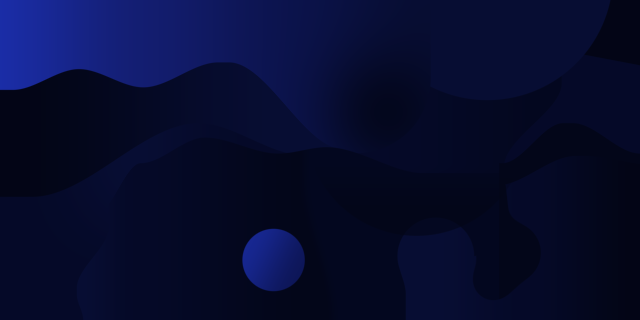
Reproduce this background procedurally as a WebGL 2 fragment shader.

```glsl
#version 300 es
precision highp float;
// Midnight-blue layered waves with a bright corner glow, large soft discs and a small moon.

#define EDGE (0.8 / u_resolution.y)
#define GLOW_BLUE vec3(0.105, 0.18, 0.67)
#define MID_BLUE vec3(0.075, 0.115, 0.44)
#define DEEP_BLUE vec3(0.045, 0.075, 0.30)
#define DUSK vec3(0.028, 0.052, 0.20)
#define NAVY vec3(0.019, 0.036, 0.155)
#define INK vec3(0.013, 0.028, 0.12)
#define ABYSS vec3(0.010, 0.020, 0.085)
#define MOON vec3(0.855, 0.1875, 0.0975)

uniform vec2 u_resolution;
out vec4 fragColor;

// Antialiased coverage, full where the distance is negative
float cover(float d) {
    return 1.0 - smoothstep(-EDGE, EDGE, d);
}

float disc(vec2 p, vec2 center, float radius) {
    return length(p - center) - radius;
}

float capsule(vec2 p, vec2 a, vec2 b, float radius) {
    vec2 ab = b - a;
    float t = clamp(dot(p - a, ab) / dot(ab, ab), 0.0, 1.0);
    return length(p - a - ab * t) - radius;
}

float smoothUnion(float a, float b, float k) {
    float h = max(k - abs(a - b), 0.0) / k;
    return min(a, b) - h * h * k * 0.25;
}

// One smooth slope of a ridge line
float slope(float x, float from, float to, float height) {
    return height * smoothstep(from, to, x);
}

// Bright glow on the left, fading through a dark hollow
vec3 skyColor(vec2 p) {
    vec3 c = mix(GLOW_BLUE, MID_BLUE, smoothstep(-0.1, 0.5, p.x));
    c = mix(c, DEEP_BLUE, smoothstep(0.4, 0.95, p.x));
    c = mix(c, DUSK, smoothstep(0.85, 1.35, p.x));
    vec2 hollow = p - vec2(1.21, 0.65);
    return mix(c, INK * 0.9, 0.95 * exp(-dot(hollow, hollow) / 0.035));
}

// Panels and big disc of the upper right, with the sky in front
vec3 upperScene(vec2 p) {
    vec3 c = mix(NAVY, INK, smoothstep(1.2, 1.75, p.x));
    float panelTop = 0.83 - 0.19 * (p.x - 1.82);
    float panelSide = 1.575 + slope(p.y, 0.48, 0.74, 0.18);
    c = mix(c, ABYSS, cover(panelTop - p.y));
    c = mix(c, NAVY, cover(max(p.y - panelTop, panelSide - p.x)));
    c = mix(c, DUSK, cover(disc(p, vec2(1.523, 1.08), 0.393)));
    vec2 corner = vec2(max(p.x - 1.112, 0.0), max(0.755 - p.y, 0.0));
    return mix(c, skyColor(p), cover(length(corner) - 0.234));
}

// Two long waves on the left
vec3 leftWaves(vec2 p, vec3 c) {
    float back = 0.719 + slope(p.x, 0.04, 0.247, 0.065)
        - slope(p.x, 0.247, 0.448, 0.057) + slope(p.x, 0.448, 0.682, 0.078)
        - slope(p.x, 0.716, 1.07, 0.27);
    float backMask = cover(max(p.y - back, p.x - 1.06));
    c = mix(c, mix(ABYSS, DUSK, smoothstep(0.0, 0.95, p.x)), backMask);

    float front = 0.385 + slope(p.x, 0.1, 0.62, 0.23) - slope(p.x, 0.62, 0.95, 0.1);
    float rim = exp(-pow((p.x - 0.42) / 0.2, 2.0)) * smoothstep(0.1, 0.5, p.y);
    vec3 frontColor = mix(NAVY, DUSK, rim);
    return mix(c, frontColor, cover(max(p.y - front, p.x - 1.0)));
}

// Large dark body across the lower middle
vec3 centerBody(vec2 p, vec3 c) {
    float top = 0.33 + slope(p.x, 0.30, 0.44, 0.16) + slope(p.x, 0.44, 0.64, 0.08)
        - slope(p.x, 0.64, 0.87, 0.05) + slope(p.x, 0.87, 1.02, 0.02)
        - slope(p.x, 1.02, 1.33, 0.082);
    float wall = 0.24 + slope(p.y, 0.1, 0.29, 0.10) + slope(-p.y, -0.08, 0.0, 0.02);
    vec3 body = mix(DUSK, NAVY, smoothstep(0.25, 0.42, p.x));
    body = mix(body, ABYSS * 1.15, smoothstep(0.4, 0.98, p.x));
    float fold = 0.95 + 0.09 * smoothstep(0.45, 0.0, p.y);
    body = mix(body, INK, smoothstep(-0.02, 0.02, p.x - fold));
    return mix(c, body, cover(max(p.y - top, wall - p.x)));
}

// Hill, hanging drop and wave of the lower right
vec3 rightLand(vec2 p, vec3 c) {
    float shade = 0.49 + slope(p.x, 1.57, 1.76, 0.125) - slope(p.x, 1.79, 2.0, 0.095);
    c = mix(c, ABYSS * 1.15, cover(max(p.y - shade, 1.56 - p.x)));

    float ridge = 0.42 + slope(p.x, 1.55, 1.8, 0.093) - slope(p.x, 1.83, 2.05, 0.03);
    float side = 1.242 + slope(-p.y, -0.2, -0.08, 0.026);
    float hill = min(disc(p, vec2(1.362, 0.2), 0.12), max(p.y - 0.2, side - p.x));
    float land = min(hill, max(p.y - ridge, 1.53 - p.x));
    float drop = smoothUnion(disc(p, vec2(1.542, 0.126), 0.064),
        disc(p, vec2(1.594, 0.21), 0.096), 0.05);
    drop = smoothUnion(drop, capsule(p, vec2(1.53, 0.42), vec2(1.55, 0.24), 0.05), 0.05);
    vec3 landColor = mix(DUSK, NAVY, smoothstep(1.35, 1.65, p.x));
    landColor = mix(landColor, ABYSS, smoothstep(1.65, 2.0, p.x));
    c = mix(c, landColor, cover(max(land, -drop)));

    // Shadow bowl fading upward
    float bowl = cover(disc(p, vec2(1.302, 0.61), 0.347));
    return mix(c, ABYSS, 0.6 * bowl * smoothstep(0.49, 0.34, p.y));
}

void main() {
    vec2 p = gl_FragCoord.xy / u_resolution.y;
    vec3 color = leftWaves(p, upperScene(p));
    color = mix(color, INK, cover(max(p.y - 0.458, 1.25 - p.x)));
    color = rightLand(p, centerBody(p, color));

    // Small moon lit from the upper left
    vec2 m = (p - MOON.xy) / MOON.z;
    vec3 moonColor = mix(GLOW_BLUE * 0.85, DEEP_BLUE * 1.15, smoothstep(-1.2, 1.2, m.x - 0.5 * m.y));
    color = mix(color, moonColor, cover(disc(p, MOON.xy, MOON.z)));
    fragColor = vec4(color, 1.0);
}
```
